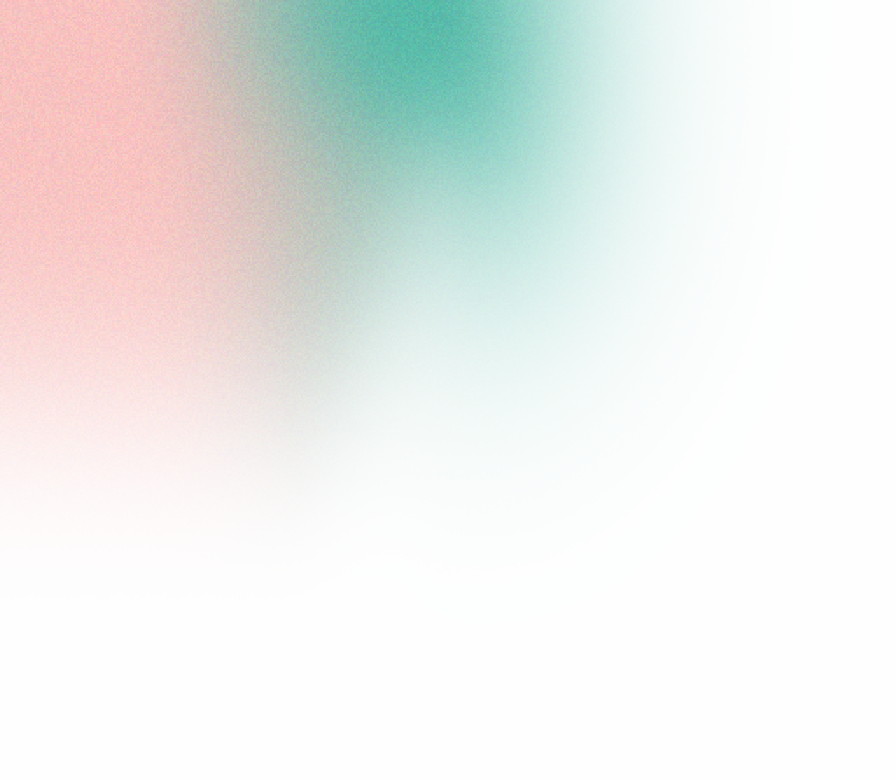
This background is drawn by a WebGL 1 fragment shader. Its source:

```glsl
precision highp float;
// Soft pink and teal glows bleeding down from the top left onto white, with fine grain.

uniform vec2 u_resolution;

// Three random values per grain cell, without sine
vec3 hash3(vec2 cell) {
  vec3 h = fract(cell.xyx * vec3(0.1031, 0.1030, 0.0973));
  h += dot(h, h.yxz + 33.33);
  return fract((h.xxy + h.yzz) * h.zyx);
}

// Opacity of the glow: a broad pink shelf on the left, a rounder teal lobe on the right
float glowCoverage(float x, float depth) {
  float lobe = smoothstep(0.312, 0.508, x);
  float down = pow(depth / mix(0.523, 0.332, lobe), mix(3.9, 1.9, lobe));
  float across = pow(max(x - 0.482, 0.0) / 0.169, 1.75);
  return exp(-pow(pow(down, 1.3) + pow(across, 1.3), 0.77));
}

// Share of pink in the glow: its edge leans right and softens with depth
float pinkShare(float x, float depth) {
  float lean = smoothstep(0.0, 0.3, depth);
  return 1.0 - smoothstep(0.117 + 0.026 * lean, 0.456 + 0.169 * lean, x);
}

void main() {
  vec2 uv = gl_FragCoord.xy / u_resolution;
  float depth = 1.0 - uv.y;

  vec3 teal = vec3(0.34, 0.73, 0.66);
  vec3 pink = vec3(0.97, 0.76, 0.75);
  float coverage = glowCoverage(uv.x, depth);
  vec3 glow = mix(teal, pink, pinkShare(uv.x, depth));
  vec3 color = mix(vec3(0.997), glow, coverage);

  // Coloured grain, only where the glow is dense
  vec3 grain = hash3(floor(uv * vec2(512.0, 446.0))) - 0.5;
  color += grain * 0.07 * coverage;

  gl_FragColor = vec4(clamp(color, 0.0, 1.0), 1.0);
}
```
